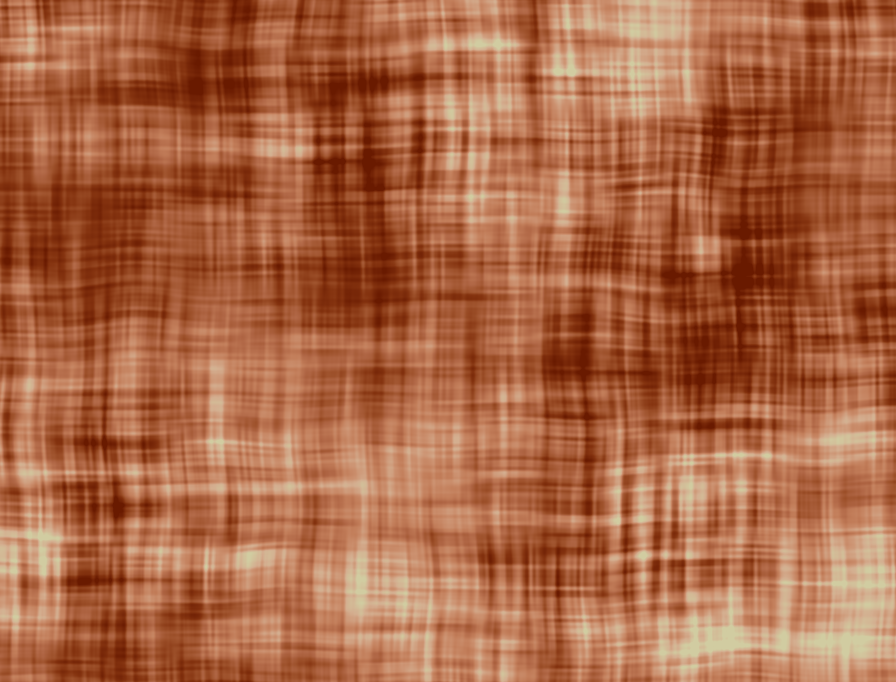
A WebGL 2 fragment shader for this texture:

```glsl
#version 300 es
precision highp float;
// Rust-coloured woven linen with crossed, uneven threads and faded patches.

uniform vec2 u_resolution;
out vec4 outColor;

const float TAU = 6.28319;
const int OCTAVES = 6;             // from broad streaks to single threads
const float BROADEST = 6.0;        // streaks per canvas height, first octave
const float FREQ_STEP = 2.0;       // growth of thread count per octave
const float LENGTH_SCALE = 0.8;    // larger values make shorter threads
const float THREAD_WEIGHT = 0.28;
const float BLOTCH_FREQ = 3.2;
const float BLOTCH_WEIGHT = 0.3;
const float BAND_FREQ = 1.35;      // slow light and dark bands up the cloth
const float BAND_PHASE = 0.13;
const float BAND_WEIGHT = 0.32;
const float WOBBLE = 0.0025;       // sideways drift of the threads
const float NOISE_GAIN = 4.67;     // brings noise to unit deviation

const int STOPS = 8;
const float LEVELS[STOPS] = float[](-2.6, -1.55, -0.74, -0.08, 0.55, 1.2, 1.9, 2.9);
const vec3 DYES[STOPS] = vec3[](
    vec3(0.41, 0.10, 0.00), vec3(0.52, 0.20, 0.06),
    vec3(0.62, 0.32, 0.17), vec3(0.69, 0.40, 0.27),
    vec3(0.76, 0.49, 0.35), vec3(0.80, 0.57, 0.44),
    vec3(0.83, 0.68, 0.56), vec3(0.82, 0.80, 0.63));

float hash(vec2 p) {
    return fract(sin(dot(p, vec2(127.1, 311.7))) * 43758.5);
}

// Smooth value noise, centred on zero with roughly unit deviation.
float noise(vec2 p) {
    vec2 cell = floor(p);
    vec2 f = fract(p);
    f = f * f * (3.0 - 2.0 * f);
    float low = mix(hash(cell), hash(cell + vec2(1, 0)), f.x);
    float high = mix(hash(cell + vec2(0, 1)), hash(cell + vec2(1, 1)), f.x);
    return (mix(low, high, f.y) - 0.5) * NOISE_GAIN;
}

// Threads that run along p.y; fine octaves follow the local contrast.
float threads(vec2 p, float seed, float fineContrast) {
    p.x += WOBBLE * noise(p * vec2(5.0, 9.0) + seed);
    float sum = 0.0;
    float freq = BROADEST;
    for (int i = 0; i < OCTAVES; i++) {
        vec2 stretched = p * vec2(freq, LENGTH_SCALE * sqrt(freq));
        float contrast = i < 2 ? 1.0 : fineContrast;
        sum += contrast * noise(stretched + seed + 17.3 * float(i));
        freq *= FREQ_STEP;
    }
    return sum * THREAD_WEIGHT;
}

vec3 dye(float tone) {
    vec3 colour = DYES[0];
    for (int i = 1; i < STOPS; i++) {
        float t = (tone - LEVELS[i - 1]) / (LEVELS[i] - LEVELS[i - 1]);
        colour = mix(colour, DYES[i], clamp(t, 0.0, 1.0));
    }
    return colour;
}

void main() {
    vec2 p = gl_FragCoord.xy / u_resolution.y;

    // Worn patches and slow bands
    float blotch = noise(p * BLOTCH_FREQ + 41.0);
    float band = cos(TAU * BAND_FREQ * (p.y - BAND_PHASE));
    float tone = BLOTCH_WEIGHT * blotch + BAND_WEIGHT * band;

    // Warp and weft
    float fineContrast = clamp(1.0 + 0.2 * noise(p * 4.0 + 73.0) + 0.1 * band, 0.6, 1.4);
    tone += threads(p, 11.7, fineContrast);
    tone += threads(p.yx, 59.2, fineContrast);

    outColor = vec4(dye(tone), 1.0);
}
```
